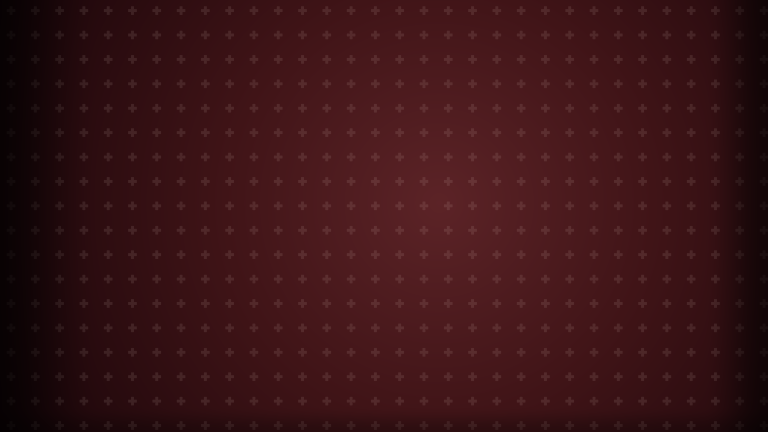
A Shadertoy shader for this pattern:

```glsl
// Grid of faint rounded plus signs over a dark red radial glow with shaded edges.

// Lengths are in canvas heights.
const vec2  PITCH       = vec2(0.05623, 0.0565);
const vec2  FIRST_PLUS  = vec2(0.0255, 0.0150);
const float ARM_LENGTH  = 0.0100;
const float ARM_HALF    = 0.0034;
const float ARM_ROUND   = 0.0015;
const vec3  PLUS_COLOR  = vec3(1.00, 0.93, 0.88);
const float PLUS_ALPHA  = 0.095;

// Glow: centre is a fraction of the canvas.
const vec2  GLOW_CENTER = vec2(0.572, 0.53);
const float MID_RADIUS  = 0.50;
const float OUT_RADIUS  = 1.10;
const vec3  CORE_COLOR  = vec3(0.360, 0.138, 0.152);
const vec3  MID_COLOR   = vec3(0.250, 0.078, 0.090);
const vec3  OUT_COLOR   = vec3(0.100, 0.020, 0.035);

// Edge shade: width as a fraction of the canvas, and brightness at the rim.
const float LEFT_WIDTH   = 0.13;
const float RIGHT_WIDTH  = 0.085;
const float BOTTOM_WIDTH = 0.06;
const float LEFT_RIM     = 0.25;
const float RIGHT_RIM    = 0.42;
const float BOTTOM_RIM   = 0.72;

float roundedBox(vec2 p, vec2 halfSize, float radius) {
    vec2 q = abs(p) - halfSize + radius;
    return length(max(q, 0.0)) + min(max(q.x, q.y), 0.0) - radius;
}

float plusSign(vec2 p) {
    vec2 arm = vec2(ARM_LENGTH, ARM_HALF);
    return min(roundedBox(p, arm, ARM_ROUND), roundedBox(p, arm.yx, ARM_ROUND));
}

vec3 glow(float d) {
    vec3 inner = mix(CORE_COLOR, MID_COLOR, clamp(d / MID_RADIUS, 0.0, 1.0));
    float t = clamp((d - MID_RADIUS) / (OUT_RADIUS - MID_RADIUS), 0.0, 1.0);
    return mix(inner, OUT_COLOR, t);
}

float edgeShade(vec2 uv) {
    float left   = mix(LEFT_RIM, 1.0, smoothstep(-0.02, LEFT_WIDTH, uv.x));
    float right  = mix(RIGHT_RIM, 1.0, smoothstep(0.0, RIGHT_WIDTH, 1.0 - uv.x));
    float bottom = mix(BOTTOM_RIM, 1.0, smoothstep(0.0, BOTTOM_WIDTH, uv.y));
    return left * right * bottom;
}

void mainImage(out vec4 fragColor, in vec2 fragCoord) {
    vec2 uv = fragCoord / iResolution.xy;
    vec2 p = fragCoord / iResolution.y;
    float aspect = iResolution.x / iResolution.y;
    float pixel = 1.0 / iResolution.y;

    // Background
    vec3 color = glow(length((uv - GLOW_CENTER) * vec2(aspect, 1.0)));

    // Repeated plus signs
    vec2 cell = (fract((p - FIRST_PLUS) / PITCH + 0.5) - 0.5) * PITCH;
    float cover = 1.0 - smoothstep(-0.6 * pixel, 0.6 * pixel, plusSign(cell));
    color = mix(color, PLUS_COLOR, PLUS_ALPHA * cover);

    fragColor = vec4(color * edgeShade(uv), 1.0);
}
```
